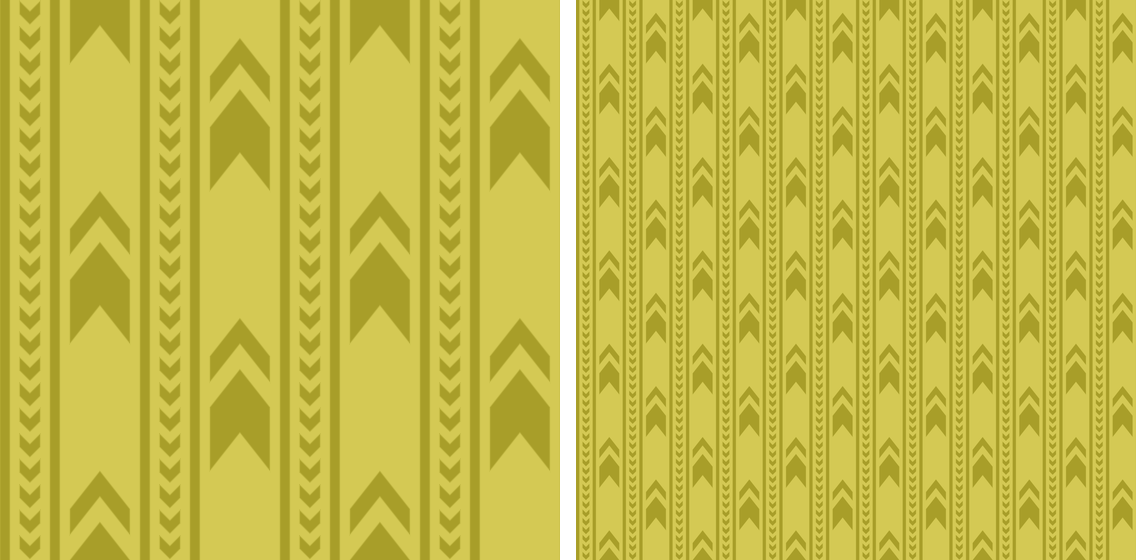
Left: one tile. Right: repeated 3 by 3.
Reproduce this pattern procedurally as a WebGL 2 fragment shader.

```glsl
#version 300 es
precision highp float;
// Olive stripes on a straw ground: four columns, each holding a pair of
// vertical bars around a string of small chevrons, then a panel of arrows.
// Shapes are signed distances, repeated by wrapping the coordinates.

uniform vec2 u_resolution;
out vec4 fragColor;

const vec3 STRAW = vec3(0.83, 0.79, 0.33);
const vec3 OLIVE = vec3(0.66, 0.62, 0.16);

const float COLUMN_WIDTH = 0.25;      // four columns across
const float ARROW_PERIOD = 0.5;       // two arrows down
const float CHEVRON_PERIOD = 1.0 / 22.0;
const float EDGE_SOFTNESS = 0.0018;

// Nearest repeat: maps v to -period/2 .. period/2
float wrapCentered(float v, float period) {
    return v - period * floor(v / period + 0.5);
}

// Vertical bar around x = 0
float barDistance(float x, float width) {
    return abs(x) - 0.5 * width;
}

// Upward chevron with its tip at the origin and upright cut sides
float chevronDistance(vec2 p, float halfWidth, float slope, float thickness) {
    float depth = -p.y - slope * abs(p.x);
    float band = abs(depth - 0.5 * thickness) - 0.5 * thickness;
    return max(band / sqrt(1.0 + slope * slope), abs(p.x) - halfWidth);
}

// Pair of bars at the left of each column
float barsDistance(float x) {
    const float width = 0.0175;
    float left = barDistance(wrapCentered(x - 0.0088, COLUMN_WIDTH), width);
    float right = barDistance(wrapCentered(x - 0.0980, COLUMN_WIDTH), width);
    return min(left, right);
}

// String of small chevrons pointing down between the bars
float chevronStringDistance(vec2 p) {
    float x = wrapCentered(p.x - 0.0534, COLUMN_WIDTH);
    float y = wrapCentered(p.y - 0.0225, CHEVRON_PERIOD);
    return chevronDistance(vec2(x, -y - 0.0205), 0.0182, 1.0, 0.0230);
}

// Arrow of a thin head above a tall body, lifted in every other column
float arrowDistance(vec2 p) {
    const float halfWidth = 0.0534;
    const float slope = 1.27;
    float parity = mod(floor(p.x / COLUMN_WIDTH), 2.0);
    float centerY = mix(0.0234, 0.2962, parity);
    float x = wrapCentered(p.x - 0.1784, COLUMN_WIDTH);
    float y = wrapCentered(p.y - centerY, ARROW_PERIOD);
    vec2 tip = vec2(x, y - 0.1354);
    float head = chevronDistance(tip, halfWidth, slope, 0.0452);
    float body = chevronDistance(tip + vec2(0.0, 0.0911), halfWidth, slope, 0.1128);
    return min(head, body);
}

void main() {
    vec2 p = gl_FragCoord.xy / u_resolution;
    float pixel = 1.0 / min(u_resolution.x, u_resolution.y);
    float softness = max(EDGE_SOFTNESS, 0.75 * pixel);

    float d = barsDistance(p.x);
    d = min(d, chevronStringDistance(p));
    d = min(d, arrowDistance(p));

    float ink = 1.0 - smoothstep(-softness, softness, d);
    fragColor = vec4(mix(STRAW, OLIVE, ink), 1.0);
}
```
